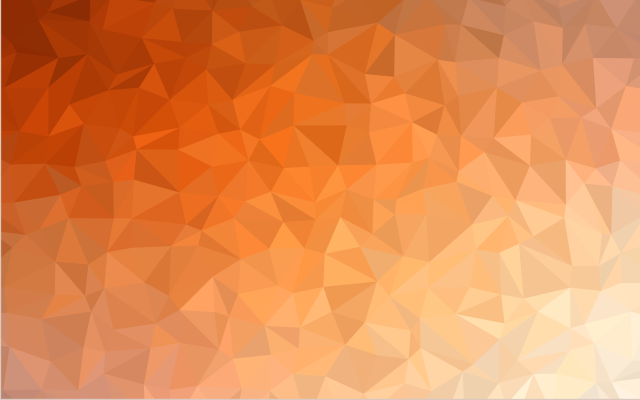
Give the GLSL for this background, as a WebGL 1 fragment shader.

```glsl
precision highp float;
// Low-poly backdrop: a jittered grid of points is split into triangles, and each
// facet takes one flat colour from a smooth field running from dark rust (top left)
// through orange to cream (bottom right), with a little random variation.

uniform vec2 u_resolution;

const float ROWS = 12.5;          // grid cells over the canvas height
const float JITTER = 0.8;         // vertex displacement range, in cells (below 1)
const float SHADE_RANGE = 0.13;   // random brightness range of the facets
const float FIELD_SHIFT = 0.13;   // random shift of the colour lookup
const vec2 RIM_WIDTH = vec2(0.0018, 0.003);
const vec3 RIM_COLOR = vec3(0.86, 0.79, 0.75);

float hash(vec2 p) {
  return fract(sin(dot(p, vec2(127.1, 311.7))) * 43758.5453);
}

vec2 hash2(vec2 p) {
  return vec2(hash(p), hash(p + 57.3));
}

float cross2(vec2 a, vec2 b) {
  return a.x * b.y - a.y * b.x;
}

// Five evenly spaced colours blended along x
vec3 ramp(float x, vec3 a, vec3 b, vec3 c, vec3 d, vec3 e) {
  vec4 t = clamp(x * 4.0 - vec4(0.0, 1.0, 2.0, 3.0), 0.0, 1.0);
  return mix(mix(mix(mix(a, b, t.x), c, t.y), d, t.z), e, t.w);
}

// Colour field: four horizontal ramps blended from bottom to top
vec3 colorField(vec2 uv) {
  vec3 bottom = ramp(uv.x, vec3(0.77, 0.55, 0.48), vec3(0.92, 0.61, 0.46),
    vec3(0.99, 0.74, 0.53), vec3(1.0, 0.87, 0.72), vec3(1.0, 0.95, 0.88));
  vec3 lower = ramp(uv.x, vec3(0.78, 0.45, 0.25), vec3(0.92, 0.51, 0.24),
    vec3(1.0, 0.63, 0.31), vec3(1.0, 0.76, 0.51), vec3(1.0, 0.88, 0.73));
  vec3 upper = ramp(uv.x, vec3(0.71, 0.24, 0.02), vec3(0.87, 0.32, 0.03),
    vec3(0.95, 0.46, 0.12), vec3(0.96, 0.58, 0.31), vec3(0.98, 0.66, 0.49));
  vec3 top = ramp(uv.x, vec3(0.50, 0.14, 0.01), vec3(0.69, 0.25, 0.03),
    vec3(0.76, 0.37, 0.12), vec3(0.76, 0.50, 0.34), vec3(0.75, 0.53, 0.43));
  vec3 t = clamp(uv.y * 3.0 - vec3(0.0, 1.0, 2.0), 0.0, 1.0);
  return mix(mix(mix(bottom, lower, t.x), upper, t.y), top, t.z);
}

vec2 gridVertex(vec2 id) {
  return id + 0.5 + JITTER * (hash2(id) - 0.5);
}

// Signed distance to the line a-b, positive on its left
float edgeSide(vec2 p, vec2 a, vec2 b) {
  return cross2(normalize(b - a), p - a);
}

// Flat facet colour weighted by its antialiased coverage (in alpha)
vec4 facet(vec2 p, vec2 a, vec2 b, vec2 c, vec2 seed, float pixel) {
  float inside = min(edgeSide(p, a, b), min(edgeSide(p, b, c), edgeSide(p, c, a)));
  float coverage = clamp(inside / pixel + 0.5, 0.0, 1.0);
  vec2 center = (a + b + c) / 3.0;
  vec2 uv = center / ROWS * vec2(u_resolution.y / u_resolution.x, 1.0);
  uv += FIELD_SHIFT * (hash2(seed + 19.7) - 0.5);
  float shade = 1.0 + SHADE_RANGE * (hash(seed + 83.1) - 0.5);
  return vec4(min(colorField(uv) * shade, 1.0), 1.0) * coverage;
}

void main() {
  vec2 p = gl_FragCoord.xy / u_resolution.y * ROWS;
  float pixel = ROWS / u_resolution.y;
  vec2 cell = floor(p - 0.5);
  vec4 sum = vec4(0.0);

  // Triangles of the surrounding cells
  for (int j = -1; j <= 1; j++) {
    for (int i = -1; i <= 1; i++) {
      vec2 id = cell + vec2(float(i), float(j));
      vec2 a = gridVertex(id);
      vec2 b = gridVertex(id + vec2(1.0, 0.0));
      vec2 c = gridVertex(id + vec2(1.0, 1.0));
      vec2 d = gridVertex(id + vec2(0.0, 1.0));

      // Split along the diagonal whose smaller triangle is larger
      float splitAC = min(cross2(b - a, c - a), cross2(c - a, d - a));
      float splitBD = min(cross2(b - a, d - a), cross2(c - b, d - b));
      if (splitAC > splitBD) {
        sum += facet(p, a, b, c, id, pixel);
        sum += facet(p, a, c, d, id + 0.37, pixel);
      } else {
        sum += facet(p, a, b, d, id, pixel);
        sum += facet(p, b, c, d, id + 0.37, pixel);
      }
    }
  }
  vec3 color = sum.rgb / max(sum.a, 0.001);

  // Thin pale rim on the left and bottom
  vec2 uv = gl_FragCoord.xy / u_resolution;
  vec2 rim = clamp((RIM_WIDTH - uv) * u_resolution + 0.5, 0.0, 1.0);
  color = mix(color, RIM_COLOR, max(rim.x, rim.y));
  gl_FragColor = vec4(color, 1.0);
}
```
